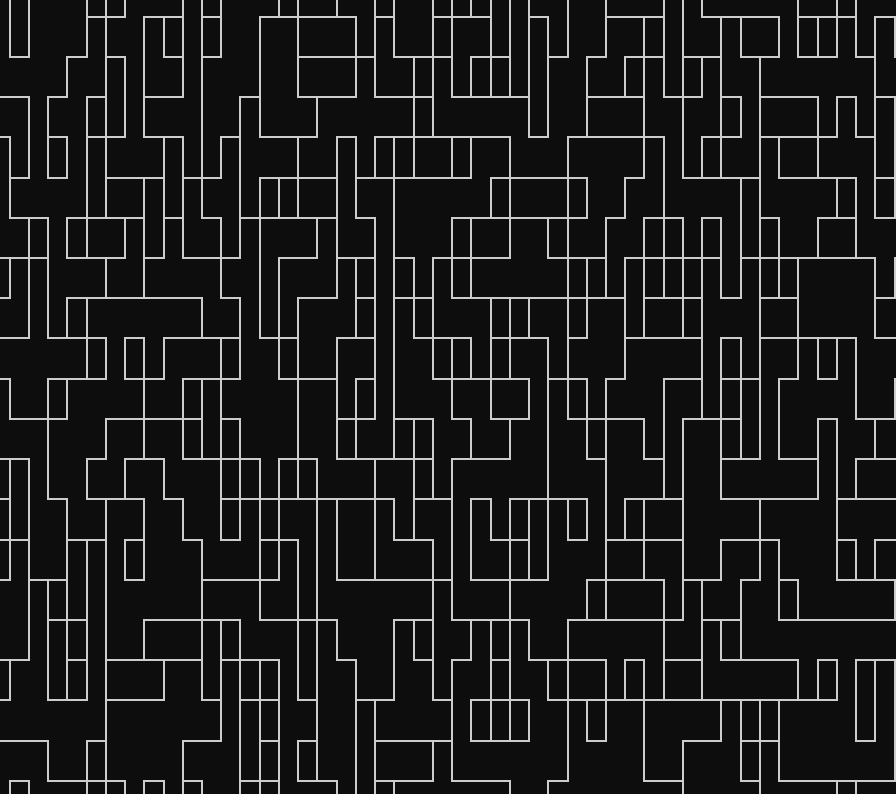
This pattern is drawn by a WebGL 1 fragment shader. Its source:

```glsl
precision highp float;
// Random network of thin box-drawing lines on a tall grid, without loose ends.

uniform vec2 u_resolution;

const int REACH = 12; // nodes swept before the wanted one, enough to forget the start

float hash(vec2 p) {
    vec3 q = fract(vec3(p.xyx) * vec3(0.1031, 0.1030, 0.0973));
    q += dot(q, q.yzx + 33.33);
    return fract((q.x + q.y) * q.z);
}

// Picks the lines leaving a node (right, up) from the number that enter it,
// so that a single entering line always leads on.
vec2 leavingLines(float entering, float pick) {
    vec3 limit = vec3(0.0, 0.5, 0.5);                         // blank or corner
    if (entering > 0.5) limit = vec3(0.333, 0.667, 0.333);    // straight, turn or tee
    if (entering > 1.5) limit = vec3(0.25, 0.75, 0.5);        // corner, tee or cross
    float right = max(1.0 - step(limit.x, pick), step(limit.y, pick));
    return vec2(right, step(limit.z, pick));
}

void main() {
    float height = u_resolution.y;
    vec2 cell = vec2(11.0, 23.0) / 454.0;
    vec2 origin = vec2(5.5, 7.5) / 454.0;
    vec2 node = floor((gl_FragCoord.xy / height - origin) / cell + 0.5);

    // Crisp lines: whole-pixel width, centre snapped to the pixel grid.
    float thickness = height / 454.0;
    float width = max(1.0, floor(thickness + 0.5));
    vec2 centre = (origin + node * cell) * height;
    centre = floor(centre - 0.5 * width + 0.5) + 0.5 * width;
    vec2 local = gl_FragCoord.xy - centre;

    // Sweep the nodes to the lower left, passing lines on from node to node.
    float rising[REACH];
    for (int col = 0; col < REACH; col++) rising[col] = 0.0;
    vec2 entering = vec2(0.0);
    vec2 leaving = vec2(0.0);
    for (int row = 0; row < REACH; row++) {
        leaving.x = 0.0;
        for (int col = 0; col < REACH; col++) {
            vec2 place = node + vec2(float(col), float(row)) - float(REACH - 1);
            entering = vec2(leaving.x, rising[col]);
            leaving = leavingLines(entering.x + entering.y, hash(place + 131.0));
            rising[col] = leaving.y;
        }
    }

    // Distance to the nearest of the node's four arms.
    vec2 away = abs(local);
    float d = height;
    if (entering.x > 0.5) d = min(d, max(away.y, local.x));
    if (entering.y > 0.5) d = min(d, max(away.x, local.y));
    if (leaving.x > 0.5) d = min(d, max(away.y, -local.x));
    if (leaving.y > 0.5) d = min(d, max(away.x, -local.y));

    // Smooth edge; lines thinner than a pixel fade instead.
    float line = clamp(0.5 * width - d + 0.5, 0.0, 1.0) * min(1.0, thickness);
    vec3 background = vec3(0.05);
    vec3 lineColor = vec3(0.80);
    gl_FragColor = vec4(mix(background, lineColor, line), 1.0);
}
```
